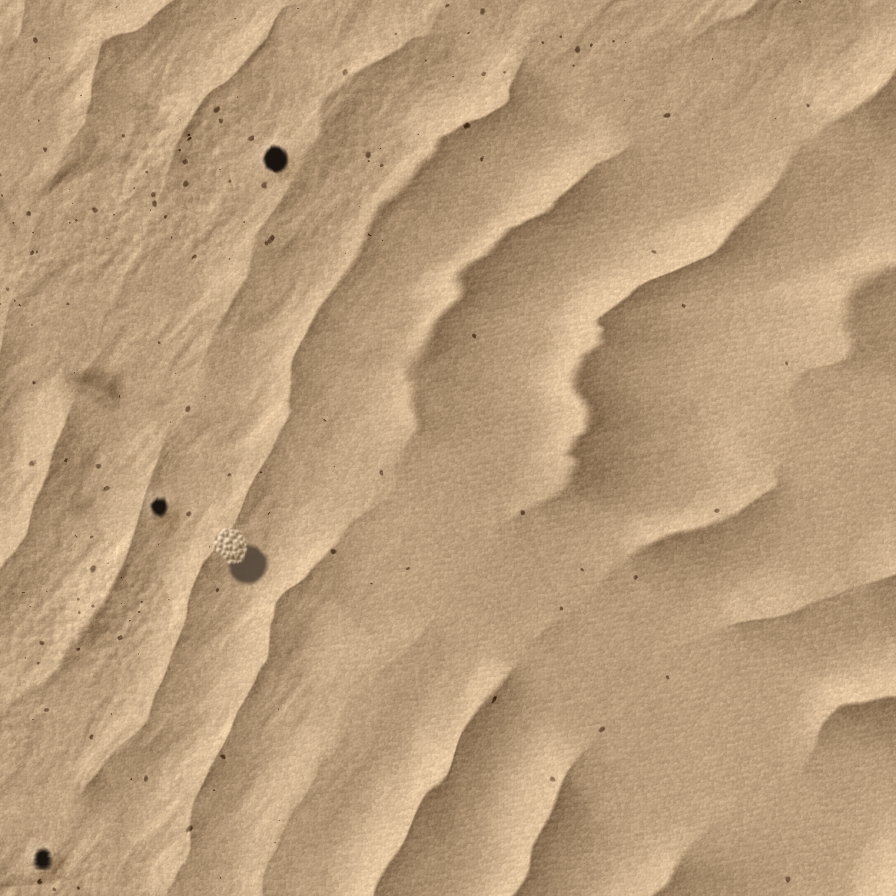
Reproduce this texture procedurally as a three.js fragment shader.

```glsl
varying vec2 vUv;

const vec3 SAND = vec3(0.715, 0.605, 0.475);
const vec3 TONE_TINT = vec3(1.0, 0.96, 0.86);
const vec3 PIT_COLOR = vec3(0.10, 0.08, 0.06);
const vec3 SHADOW_COLOR = vec3(0.33, 0.28, 0.23);
const vec3 CLUMP_COLOR = vec3(0.72, 0.63, 0.51);
const vec2 TO_LIGHT = vec2(-0.7071, 0.7071);
const float CREST_WARP = 0.72;
const float LIT_GAIN = 0.165;
const float SHADE_GAIN = 0.125;
const float CONTACT_GAIN = 0.08;
const float MOTTLE_GAIN = 0.028;
const float SMUDGE_GAIN = 0.16;
const float GRAIN_SCALE = 270.0;
const float GRAIN_GAIN = 0.085;
const float GRAIN_TINT = 0.065;
const float CRUMB_GAIN = 0.16;
const float LUMP_GAIN = 0.16;
const float COMB_GAIN = 0.012;
const float SPECK_SCALE = 52.0;
const float SPECK_GAIN = 0.30;
const float PIT_RADIUS = 0.015;
const vec2 CLUMP_CENTER = vec2(0.258, 0.390);
const float CLUMP_RADIUS = 0.022;
const mat2 TURN = mat2(0.8, 0.6, -0.6, 0.8);

vec2 hash2(vec2 p) {
  return fract(sin(vec2(dot(p, vec2(127.1, 311.7)), dot(p, vec2(269.5, 183.3)))) * 43758.5);
}

// Layered, self-warped sines, roughly -1 to 1
float swell(vec2 p) {
  float sum = 0.0, amp = 0.55;
  for (int i = 0; i < 5; i++) {
    p = TURN * p + vec2(1.7, 4.3);
    p += 0.7 * sin(p.yx * 1.1);
    sum += amp * sin(p.x) * cos(0.6 * p.y);
    p *= 1.8;
    amp *= 0.52;
  }
  return sum;
}

// Cellular noise: distance to the nearest seed, and its id
vec2 cells(vec2 p) {
  vec2 nearest = vec2(9.0, 0.0);
  for (int i = 0; i < 9; i++) {
    float row = floor((float(i) + 0.5) / 3.0);
    vec2 cell = floor(p) + vec2(float(i) - 3.0 * row, row) - 1.0;
    vec2 seed = hash2(cell);
    float d = length(cell + seed - p);
    if (d < nearest.x) nearest = vec2(d, fract(seed.x * 7.3 + seed.y * 13.7));
  }
  return nearest;
}

// Light on the small domes of a cellular surface
float grainLight(vec2 p, float scale, float reach) {
  return cells((p + TO_LIGHT * reach) * scale).x - cells(p * scale).x;
}

float lumpHeight(vec2 p) {
  return swell(vec2(dot(p, vec2(0.6, 0.8)) * 42.0, dot(p, vec2(0.8, -0.6)) * 70.0));
}

// Wind ripples: a lit slope, a sharp crest, then a fading lee shadow
float rippleTone(vec2 p, float rough) {
  float phase = 8.0 * p.x - 2.2 * p.x * p.x - 4.4 * p.y + CREST_WARP * swell(p * 5.0);
  float along = p.x + p.y;
  float t = fract(phase);
  float strength = smoothstep(-0.55, 0.35, swell(vec2(along * 7.0, phase * 1.1)));
  float vary = swell(vec2(along * 6.0 + 8.0, phase * 0.9 + 3.0));
  float edgeWidth = mix(0.035, 0.13, smoothstep(0.0, 0.7, vary));
  float edge = smoothstep(1.0 - edgeWidth, 1.0, t);
  float lit = smoothstep(0.45 + 0.3 * vary, 0.92, t) * (1.0 - edge);
  float shade = max(edge, 1.0 - smoothstep(0.0, 0.65, t));
  float contact = max(edge, exp(-t * 12.0));
  float deep = 1.0 + 2.5 * rough * smoothstep(0.3, 0.7, swell(p * 11.0 + 2.0));
  float relief = LIT_GAIN * lit - SHADE_GAIN * shade - CONTACT_GAIN * deep * contact;
  return relief * strength * mix(1.0, 0.75, rough);
}

void main() {
  vec2 p = vUv;
  // Rough ground to the left and along the top
  float border = max(0.33 + 0.15 * p.y - p.x, p.y - 1.05 + 0.2 * p.x);
  float rough = smoothstep(-0.12, 0.16, border + 0.1 * swell(p * 8.0 + 5.0));
  float patches = smoothstep(-0.1, 0.5, swell(p * 14.0 + 9.0));
  float tone = 0.016 + rippleTone(p, rough) + MOTTLE_GAIN * swell(p * 9.0 + 1.0);
  tone -= SMUDGE_GAIN * rough * smoothstep(0.45, 0.8, swell(p * 17.0 + 3.0));
  // Lumps, crumbs and single grains
  float lumps = lumpHeight(p) - lumpHeight(p + TO_LIGHT * 0.005);
  tone += LUMP_GAIN * mix(0.15, 1.0, rough) * lumps;
  tone += CRUMB_GAIN * rough * patches * grainLight(p + 0.004 * lumps, 85.0, 0.003);
  tone += GRAIN_GAIN * grainLight(p, GRAIN_SCALE, 0.0012);
  tone += GRAIN_TINT * (cells(p * GRAIN_SCALE).y - 0.5);
  // Fine combed lines on the smooth slopes
  float comb = sin(800.0 * p.y - 150.0 * p.x + 5.0 * swell(p * 20.0));
  tone += COMB_GAIN * (1.0 - 0.6 * rough) * comb;
  // Clustered dark specks of ragged outline
  float ragged = 0.006 * swell(p * 75.0);
  vec2 speck = cells((p + 0.8 * ragged) * SPECK_SCALE);
  float speckRadius = 0.05 + 0.2 * pow(fract(speck.y * 37.0), 2.0);
  float chosen = step(1.0 - mix(0.008, 0.06 + 0.22 * patches, rough), speck.y);
  tone -= SPECK_GAIN * chosen * (1.0 - smoothstep(speckRadius * 0.4, speckRadius, speck.x));
  vec3 color = SAND + tone * TONE_TINT;
  // Burrows with a raised rim
  for (int i = 0; i < 3; i++) {
    vec2 q = p - vec2(0.31, 0.82) + float(i) * vec2(0.13, 0.39);
    float rim = 1.0 - smoothstep(PIT_RADIUS, PIT_RADIUS * 2.2, length(q) + ragged);
    color += 0.13 * rim * dot(q, TO_LIGHT) / (length(q) + 0.002);
    float hollow = length(q - TO_LIGHT * 0.004) + ragged;
    color = mix(color, PIT_COLOR, 1.0 - smoothstep(PIT_RADIUS * 0.5, PIT_RADIUS, hollow));
  }
  // Crumbly clump and the shadow it throws
  vec2 c = p - CLUMP_CENTER;
  float shadowDist = length(c + TO_LIGHT * 0.027) + 0.5 * ragged;
  color = mix(color, SHADOW_COLOR, 0.9 * (1.0 - smoothstep(0.018, 0.025, shadowDist)));
  float body = 1.0 - smoothstep(CLUMP_RADIUS * 0.85, CLUMP_RADIUS, length(c) + 1.5 * ragged);
  float facing = 4.0 * dot(c, TO_LIGHT) + 0.4 * grainLight(p, 170.0, 0.003);
  color = mix(color, CLUMP_COLOR + facing, body);
  gl_FragColor = vec4(clamp(color, 0.0, 1.0), 1.0);
}
```
